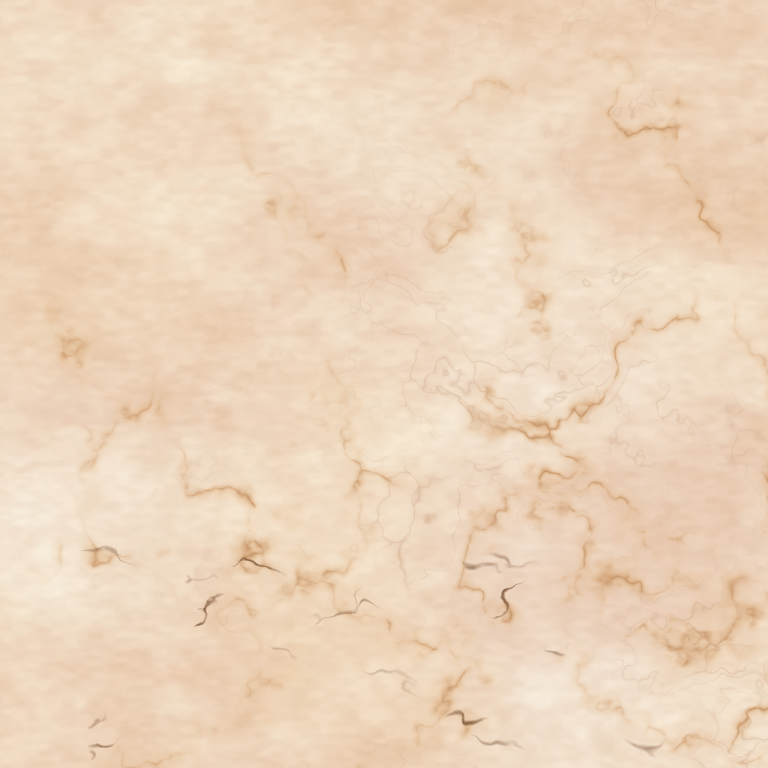
A three.js fragment shader for this texture:

```glsl
varying vec2 vUv;

#define CREAM vec3(0.935, 0.847, 0.758)
#define OCHRE vec3(0.87, 0.68, 0.48)
#define UMBER vec3(0.70, 0.50, 0.35)
#define CRACK_BROWN vec3(0.47, 0.31, 0.19)
#define CLOUD_CONTRAST 0.20
#define GRAIN_CONTRAST 0.035
#define VEIN_SCALE 3.8
#define VEIN_WARP 0.42
#define VEIN_STRENGTH 0.75
#define CRACK_COUNT 17
#define CRACK_WIDTH 0.0036

vec3 hash3(vec2 p) {
  vec3 h = fract(p.xyx * vec3(0.1031, 0.1030, 0.0973));
  h += dot(h, h.yxz + 33.33);
  return fract((h.xxy + h.yzz) * h.zyx);
}

// Smooth cellular noise: random cell values blended around jittered points
float cellNoise(vec2 p) {
  vec2 cell = floor(p), f = p - cell;
  float sum = 0.0, total = 0.0;
  for (int y = -1; y <= 1; y++) {
    for (int x = -1; x <= 1; x++) {
      vec2 g = vec2(float(x), float(y));
      vec3 h = hash3(cell + g);
      vec2 d = g + 0.2 + 0.6 * h.xy - f;
      float w = exp(-5.0 * dot(d, d));
      sum += w * (h.z - 0.5);
      total += w;
    }
  }
  return sum / total;
}

float layeredNoise(vec2 p) {
  float sum = 0.0, amp = 0.5;
  for (int i = 0; i < 5; i++) {
    sum += amp * cellNoise(p);
    p = mat2(1.98, 0.32, -0.32, 1.98) * p + 17.3;
    amp *= 0.58;
  }
  return sum;
}

// Gap between the nearest two cell points: zero along cell borders
float cellBorder(vec2 p) {
  vec2 cell = floor(p), f = p - cell;
  float near1 = 8.0, near2 = 8.0;
  for (int y = -1; y <= 1; y++) {
    for (int x = -1; x <= 1; x++) {
      vec2 g = vec2(float(x), float(y));
      float d = length(g + hash3(cell + g).xy - f);
      near2 = min(near2, max(near1, d));
      near1 = min(near1, d);
    }
  }
  return near2 - near1;
}

// Short tapered cracks scattered over the lower part
float cracks(vec2 p) {
  float ink = 0.0;
  for (int i = 0; i < CRACK_COUNT; i++) {
    vec3 place = hash3(vec2(float(i) + 3.0, 41.0));
    vec3 form = hash3(vec2(float(i) + 9.0, 87.0));
    vec2 d = p - vec2(0.04 + 0.84 * place.x, 0.02 + 0.27 * place.y);
    float angle = 1.5 * (form.x - 0.4);
    float c = cos(angle), s = sin(angle);
    d = vec2(c * d.x + s * d.y, c * d.y - s * d.x);
    float along = d.x / mix(0.012, 0.042, form.y);
    float across = abs(d.y + 9.0 * (form.z - 0.5) * d.x * d.x);
    float taper = max(1.0 - along * along, 0.0);
    float line = 1.0 - smoothstep(0.0, CRACK_WIDTH * (0.4 + taper), across);
    ink = max(ink, line * taper * mix(0.25, 0.9, place.z));
  }
  return ink;
}

void main() {
  vec2 p = vUv;
  float region = smoothstep(-0.4, 0.3, p.x - 0.8 * p.y);
  vec2 warp = vec2(layeredNoise(p * 5.0 + 11.0), layeredNoise(p * 5.0 + 53.0));
  float fine = layeredNoise(p * vec2(26.0, 38.0) + 71.0);
  float grain = cellNoise(p * vec2(60.0, 130.0));

  // Clouded ground with a faint warm and cool drift
  float cloud = layeredNoise(p * vec2(2.8, 4.6) + 5.0) + 0.35 * fine;
  float drift = cellNoise(p * 3.5 + 29.0);
  vec3 color = CREAM + vec3(0.43, 1.0, 1.25) * CLOUD_CONTRAST * cloud;
  color += vec3(-0.004, 0.006, 0.04) * drift;
  color += vec3(0.7, 1.0, 1.2) * GRAIN_CONTRAST * grain;

  // Broken ochre veins with thin umber cores
  vec2 q = p + VEIN_WARP * warp;
  float border = cellBorder(q * VEIN_SCALE + 2.0);
  float presence = layeredNoise(p * 4.5 + 90.0) + 0.3 * (region - 0.55);
  float stain = smoothstep(-0.08, 0.24, presence);
  float halo = exp(-9.0 * border) * stain * clamp(0.75 + 2.2 * fine, 0.0, 1.2);
  float core = exp(-34.0 * border) * stain * stain * clamp(0.5 + 3.0 * fine, 0.0, 1.0);
  color = mix(color, OCHRE, VEIN_STRENGTH * halo);
  color = mix(color, UMBER, 0.55 * core);

  // Faint wrinkles, mostly level
  float wrinkle = exp(-26.0 * cellBorder(q * vec2(7.0, 13.0) + 31.0));
  color = mix(color, UMBER, 0.26 * wrinkle * region * smoothstep(-0.05, 0.2, warp.x));

  vec2 rough = 0.03 * vec2(fine, cellNoise(p * 45.0 + 13.0));
  color = mix(color, CRACK_BROWN, cracks(p + rough) * clamp(0.8 + 2.0 * fine, 0.3, 1.0));

  gl_FragColor = vec4(color, 1.0);
}
```
